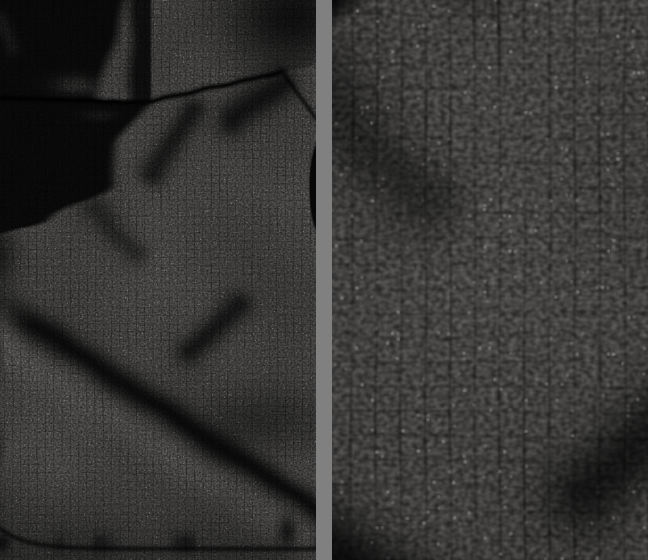
Left, the full canvas; right, a detail of the centre.
Give the GLSL for this texture, as a WebGL 1 fragment shader.

```glsl
precision highp float;
// Dark ripstop cloth lying in soft folds, with a seam and a cast shadow.
// Broad light is dimmed by gaussian creases and shadow edges, then the
// weave is laid on top: grid threads, gradient noise grain and glints.
uniform vec2 u_resolution;

const vec3  CLOTH_TINT   = vec3(1.0, 0.985, 0.97);
const float CLOTH_LIGHT  = 0.252;
const float SHADOW_FLOOR = 0.036;
const float THREAD_GAP   = 0.0262;
const float THREAD_WIDTH = 0.0034;
const float GRAIN_SCALE  = 150.0;
const float GRAIN_AMOUNT = 0.46;
const float GLINT_SCALE  = 185.0;
const float GLINT_SHARE  = 0.07;
const float GLINT_LIGHT  = 0.17;

vec2 hash2(vec2 p) {
  vec3 q = fract(vec3(p.xyx) * vec3(0.1031, 0.1030, 0.0973));
  q += dot(q, q.yzx + 33.33);
  return fract((q.xx + q.yz) * q.zy);
}

float cornerSlope(vec2 cell, vec2 offset) {
  float angle = 6.2832 * hash2(cell).x;
  return dot(vec2(cos(angle), sin(angle)), offset);
}

float gradientNoise(vec2 p) {
  vec2 i = floor(p), f = fract(p);
  vec2 u = f * f * f * (f * (f * 6.0 - 15.0) + 10.0);
  vec2 e = vec2(1.0, 0.0);
  return mix(mix(cornerSlope(i, f), cornerSlope(i + e, f - e), u.x),
             mix(cornerSlope(i + e.yx, f - e.yx), cornerSlope(i + 1.0, f - 1.0), u.x), u.y);
}

float bell(float d, float width) { return exp(-d * d / (width * width)); }

// Soft spot with separate radii
float spot(vec2 p, vec2 centre, vec2 radii) { return bell(length((p - centre) / radii), 1.0); }

// Soft crease along a segment
float crease(vec2 p, vec2 a, vec2 b, float width) {
  vec2 ab = b - a;
  float t = clamp(dot(p - a, ab) / dot(ab, ab), 0.0, 1.0);
  return bell(length(p - a - ab * t), width);
}

float seamHeight(float x) { return 1.462 - 0.03 * min(x, 0.46) + 0.22 * max(x - 0.46, 0.0); }

// Light on the folded cloth, without its weave
float foldedLight(vec2 p) {
  vec2 q = p + 0.018 * vec2(gradientNoise(p * 7.0), gradientNoise(p * 7.0 + 40.0));
  float light = CLOTH_LIGHT * (1.0 + 0.22 * gradientNoise(p * 3.1 + 8.0));

  // Long diagonal fold with a lit ridge below it
  float diagonal = (q.y - 0.815 + 0.655 * q.x) * 0.837;
  light *= 1.0 + 0.16 * bell(diagonal + 0.11, 0.06);
  light *= 1.0 - 0.82 * bell(diagonal, 0.046) * smoothstep(-0.06, 0.12, p.x);

  // Short creases and broad hollows
  light *= 1.0 - 0.66 * crease(q, vec2(0.75, 0.81), vec2(0.61, 0.66), 0.045);
  light *= 1.0 - 0.42 * crease(q, vec2(0.30, 1.11), vec2(0.43, 0.97), 0.040);
  light *= 1.0 - 0.62 * crease(q, vec2(0.61, 1.42), vec2(0.48, 1.23), 0.040);
  light *= 1.0 - 0.70 * crease(q, vec2(0.89, 1.51), vec2(0.74, 1.40), 0.055);
  light *= 1.0 - 0.35 * spot(p, vec2(0.80, 0.44), vec2(0.22, 0.10));
  light *= 1.0 - 0.50 * spot(p, vec2(0.00, 0.97), vec2(0.06, 0.11));
  light *= 1.0 - 0.35 * smoothstep(0.38, 0.0, p.y + 0.15 * p.x);

  // Cloth above the seam: sharp vertical fold and a dim right corner
  float seam = seamHeight(p.x) + 0.006 * gradientNoise(vec2(p.x * 16.0, 2.0));
  float above = smoothstep(-0.004, 0.004, p.y - seam);
  float pleat = smoothstep(0.38, 0.44, q.x) * (1.0 - smoothstep(0.472, 0.484, p.x));
  float corner = spot(p, vec2(0.93, 1.72), vec2(0.20, 0.17));
  light *= 1.0 - above * max(0.78 * pleat, 0.75 * corner);

  // Cast shadow, with a different outline on each side of the seam
  float lowerEdge = 0.16 * smoothstep(1.02, 1.08, p.y) + 0.21 * smoothstep(1.07, 1.19, p.y)
                  + 0.12 * smoothstep(1.31, 1.46, p.y) - 0.01;
  float upperEdge = 0.32 + 0.29 * (p.y - 1.5);
  float shadow = smoothstep(-0.025, 0.03, mix(lowerEdge, upperEdge, above) - q.x);
  float strayLight = 0.12 * spot(q, vec2(0.245, 1.505), vec2(0.075, 0.030))
                   + 0.05 * spot(q, vec2(0.31, 1.405), vec2(0.05, 0.018))
                   + 0.05 * crease(q, vec2(0.0, 1.71), vec2(0.04, 1.62), 0.025);
  light = mix(light, SHADOW_FLOOR + strayLight, shadow);

  // Seam groove, side flap and side opening
  float seamEnd = 1.0 - smoothstep(0.88, 0.92, p.x);
  light *= 1.0 - 0.88 * seamEnd * bell(p.y - seam, 0.009);
  float flap = 1.546 - p.y - 1.36 * (p.x - 0.9);
  light *= 1.0 - 0.65 * bell(flap - 0.012, 0.014) * smoothstep(0.87, 0.91, p.x);
  light *= smoothstep(0.9, 1.15, length((p - vec2(1.01, 1.18)) / vec2(0.030, 0.14))) * 0.9 + 0.1;

  // Bottom hem with dark pockets
  float hem = 0.035 + 0.065 * exp(-p.x * 12.0);
  float pockets = smoothstep(0.0, 0.35, gradientNoise(vec2(p.x * 9.0, 3.3)));
  light *= 1.0 - 0.60 * bell(p.y - hem, 0.010);
  light *= 1.0 - 0.65 * pockets * bell(p.y - 0.055, 0.030);
  light *= 1.0 - 0.65 * spot(p, vec2(0.91, 0.09), vec2(0.03, 0.05));
  return light;
}

void main() {
  vec2 p = gl_FragCoord.xy / u_resolution.x;
  float light = foldedLight(p);

  // Ripstop threads, wavering and fading in places
  vec2 waver = p + 0.005 * vec2(gradientNoise(p * 5.0), gradientNoise(p * 5.0 + 20.0));
  vec2 toThread = abs(fract(waver / THREAD_GAP) - 0.5) * THREAD_GAP;
  vec2 thread = 1.0 - smoothstep(vec2(0.0), vec2(THREAD_WIDTH), toThread);
  float wear = 0.65 + 0.8 * gradientNoise(p * vec2(14.0, 9.0));
  light *= 1.0 - wear * max(0.32 * thread.x, 0.20 * thread.y);

  // Woven grain and scattered glints
  float grain = gradientNoise(p * GRAIN_SCALE) + 0.7 * gradientNoise(p * vec2(170.0, 235.0) + 60.0);
  light *= 1.0 + GRAIN_AMOUNT * grain;
  vec2 cell = floor(p * GLINT_SCALE);
  vec2 offset = fract(p * GLINT_SCALE) - 0.35 - 0.3 * hash2(cell);
  vec2 chance = hash2(cell + 71.0);
  float glint = step(chance.x, GLINT_SHARE) * (1.0 - smoothstep(0.1, 0.6, length(offset)));
  light += GLINT_LIGHT * glint * chance.y * smoothstep(0.02, 0.22, light);

  gl_FragColor = vec4(CLOTH_TINT * light, 1.0);
}
```
